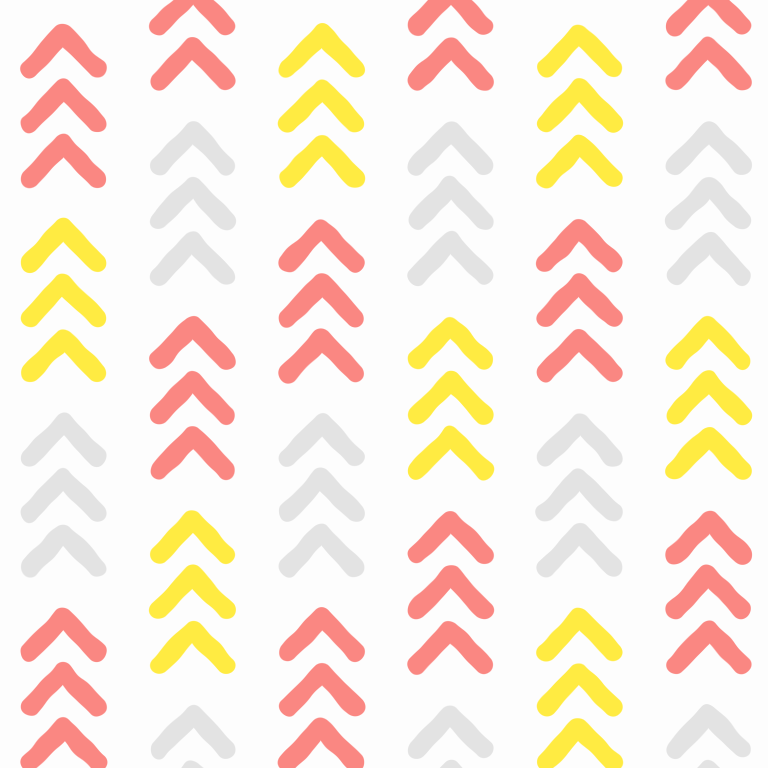
Give the GLSL for this pattern, as a Shadertoy shader.

```glsl
// Staggered columns of hand-painted chevrons in groups of three: coral, yellow and grey on white.

vec2 hash2(vec2 p) {
    vec3 q = fract(p.xyx * vec3(0.1031, 0.1030, 0.0973));
    q += dot(q, q.yzx + 33.33);
    return 2.0 * fract((q.xx + q.yz) * q.zy) - 1.0;
}

float gradientNoise(vec2 p) {
    vec2 i = floor(p), f = fract(p);
    vec2 u = f * f * (3.0 - 2.0 * f);
    vec2 e = vec2(0.0, 1.0);
    float low = mix(dot(hash2(i), f), dot(hash2(i + e.yx), f - e.yx), u.x);
    float high = mix(dot(hash2(i + e.xy), f - e.xy), dot(hash2(i + e.yy), f - e.yy), u.x);
    return mix(low, high, u.y);
}

float segmentDistance(vec2 p, vec2 a, vec2 b) {
    vec2 ab = b - a;
    return length(p - a - ab * clamp(dot(p - a, ab) / dot(ab, ab), 0.0, 1.0));
}

// Chevron with its top at the origin and y pointing down, wobbling by seed
float chevronDistance(vec2 p, vec2 seed) {
    vec2 q = p * 38.0 + seed;
    p += 0.0038 * vec2(gradientNoise(q), gradientNoise(q + 57.3));
    vec2 apex = vec2(0.0012 * hash2(seed).x, 0.0123);
    float left = segmentDistance(p, apex, vec2(-0.0436, 0.0575));
    float right = segmentDistance(p, apex, vec2(0.0436, 0.0575));
    return min(left, right) - 0.0123;
}

// Every third group is grey; the coral and yellow pair swaps across a diagonal
vec3 groupColor(float column, float row, float odd) {
    float block = floor((row - odd) / 3.0);
    float slot = row - odd - 3.0 * block;
    if (slot > 1.5) return vec3(0.89);
    bool coralFirst = 2.0 * block + odd >= column;
    bool coral = coralFirst == (slot < 0.5);
    return coral ? vec3(0.98, 0.53, 0.51) : vec3(1.0, 0.92, 0.26);
}

void mainImage(out vec4 fragColor, in vec2 fragCoord) {
    vec2 p = fragCoord / iResolution.y;
    p.y = 1.0 - p.y;

    // Columns, with odd ones shifted down by half a group
    float column = round((p.x - 0.0827) / 0.168);
    float odd = mod(column, 2.0);
    p -= vec2(0.0827 + 0.168 * column, 0.0313 + 0.1267 * odd);

    // Groups down the column
    float row = floor((p.y + 0.0195) / 0.2533);
    p.y -= 0.2533 * row;

    // Three stacked chevrons
    float d = 1.0;
    for (int i = 0; i < 3; i++) {
        float n = float(i);
        vec2 seed = vec2(column * 13.7 + 40.0, (row * 3.0 + n) * 9.3 + 60.0);
        d = min(d, chevronDistance(p - vec2(0.0, 0.0718 * n), seed));
    }

    float edge = 0.75 / iResolution.y;
    float paint = 1.0 - smoothstep(-edge, edge, d);
    fragColor = vec4(mix(vec3(0.994), groupColor(column, row, odd), paint), 1.0);
}
```
